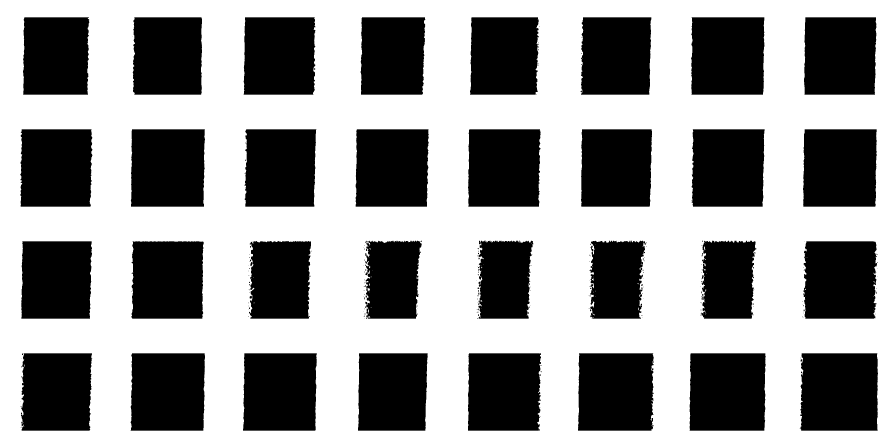
Give the GLSL for this pattern, as a Shadertoy shader.

```glsl
// Eight by four black brush-stamped blocks on white paper, each of its own width.
// Each block is a box distance whose sides lean, ripple with layered sines and
// break into dry bristle marks by cellular noise; supersampling smooths the edges.

float hash(vec2 p) {
    vec3 q = fract(vec3(p.xyx) * 0.1031);
    q += dot(q, q.yzx + 33.33);
    return fract((q.x + q.y) * q.z);
}

// Distance to the nearest jittered grain
float cellular(vec2 p) {
    vec2 base = floor(p);
    float nearest = 2.0;
    for (int j = -1; j <= 1; j++)
    for (int i = -1; i <= 1; i++) {
        vec2 id = base + vec2(i, j);
        vec2 grain = id + vec2(hash(id + 217.0), hash(id + 391.0));
        nearest = min(nearest, length(p - grain));
    }
    return nearest;
}

// 1 inside a block, 0 on the paper
float ink(vec2 uv) {
    vec2 grid = uv * vec2(8.0, 4.0);
    vec2 cell = mod(floor(grid), vec2(8.0, 4.0));
    vec2 p = fract(grid) - 0.5;
    float rnd = hash(cell + 5.0);

    // The second row from the bottom runs dry and narrow towards the right
    float dry = step(abs(cell.y - 1.0), 0.5)
              * smoothstep(0.0, 3.5, cell.x) * smoothstep(7.0, 6.0, cell.x);
    float topRow = step(2.5, cell.y) * (1.0 - cell.x / 7.0);
    float halfWidth = 0.342 - 0.12 * dry
                    - (1.0 - dry) * (0.045 * rnd + 0.035 * topRow);

    // Lean and ripple of each side
    float side = step(0.0, p.x);
    float sideRnd = hash(cell + vec2(31.0, 57.0) * (side + 1.0));
    float phase = 40.0 * sideRnd;
    float lean = side * (0.035 * rnd * p.y + 0.02 * dry * smoothstep(0.15, 0.34, p.y))
               - (1.0 - side) * 0.012 * p.y;
    float ripple = 0.0015 * (sin(19.0 * p.y + phase) + sin(53.0 * p.y + 2.0 * phase));
    float dx = abs(p.x - 0.012 * (rnd - 0.5)) - halfWidth - lean + ripple;
    float dy = abs(p.y) - 0.344;

    // Dry bristle marks, strongest on the left of the dry blocks
    float grain = cellular(p * vec2(60.0, 36.0) + 80.0 * cell) - 0.4;
    float sideWear = 0.006 + 0.035 * pow(sideRnd, 4.0) + dry * mix(0.06, 0.025, side);
    float topWear = 0.025 * dry * step(0.0, p.y);
    return step(max(dx + sideWear * grain, dy + topWear * grain), 0.0);
}

void mainImage(out vec4 fragColor, in vec2 fragCoord) {
    float coverage = 0.0;
    for (int j = -1; j <= 1; j++)
    for (int i = -1; i <= 1; i++)
        coverage += ink((fragCoord + vec2(i, j) / 3.0) / iResolution.xy);
    fragColor = vec4(vec3(1.0 - coverage / 9.0), 1.0);
}
```
